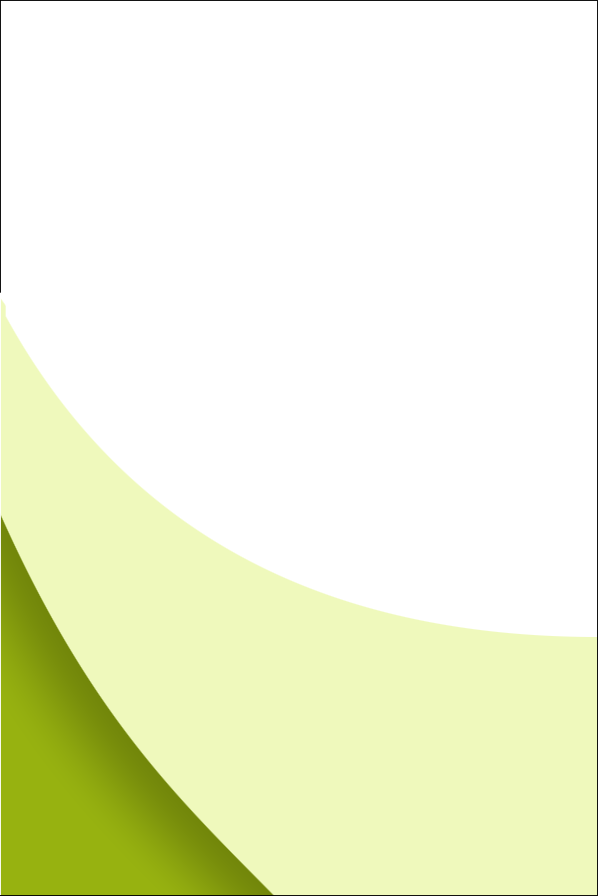
This background is drawn by a Shadertoy shader. Its source:

```glsl
const vec3 WHITE = vec3(1.0);
const vec3 PALE_LIME = vec3(0.937, 0.976, 0.737);
const vec3 LEAF = vec3(0.592, 0.698, 0.063);
const vec3 LEAF_SHADE = vec3(0.445, 0.525, 0.04);
const vec3 INK = vec3(0.0, 0.0, 0.0);

// Antialiased coverage where a signed height is positive
float cover(float height) {
    return clamp(height / max(fwidth(height), 1e-5) + 0.5, 0.0, 1.0);
}

// Coverage of a thin strip lying along one canvas side
float strip(float sideDistance, float pixel) {
    return clamp((0.00155 - sideDistance) / pixel + 0.5, 0.0, 1.0);
}

// Upper sweep: a quadratic Bezier, level at the right side, solved for height
float paleTop(float x) {
    float d = 1.0 - x;
    float s = d / (0.708 + sqrt(max(0.5013 - 0.416 * d, 0.0)));
    return 0.4336 + 0.555 * s * s;
}

// Lower sweep: a cubic falling to the bottom side
float leafTop(float x) {
    return 0.6406 + x * (-2.25 + x * (2.9 - 2.265 * x));
}

void mainImage(out vec4 fragColor, in vec2 fragCoord) {
    // Canvas is 1 wide and 1.5 high
    vec2 p = fragCoord / iResolution.xy * vec2(1.0, 1.5);
    vec2 pixel = vec2(1.0, 1.5) / iResolution.xy;

    // Pale field, with a small upright tip at the left side
    float pale = cover(paleTop(p.x) - p.y);
    float tip = cover(1.002 - 1.4 * p.x - p.y)
              * cover(0.0095 - p.x) * cover(p.y - 0.95);
    vec3 color = mix(WHITE, PALE_LIME, max(pale, tip));

    // Leaf corner, shaded inward from its curved edge
    float depth = leafTop(p.x) - p.y;
    float slope = -2.25 + p.x * (5.8 - 6.795 * p.x);
    float inset = depth / sqrt(1.0 + slope * slope);
    vec3 leaf = mix(LEAF_SHADE, LEAF, smoothstep(-0.01, 0.135, inset));
    color = mix(color, leaf, cover(depth));

    // Thin frame; its left side turns white beside the colored fields
    float left = strip(p.x, pixel.x);
    float leftInk = cover(p.y - 1.01);
    color = mix(color, mix(WHITE, INK, leftInk), left);
    float frame = max(strip(1.0 - p.x, pixel.x),
                      max(strip(p.y, pixel.y), strip(1.5 - p.y, pixel.y)));
    color = mix(color, INK, frame);

    fragColor = vec4(color, 1.0);
}
```
